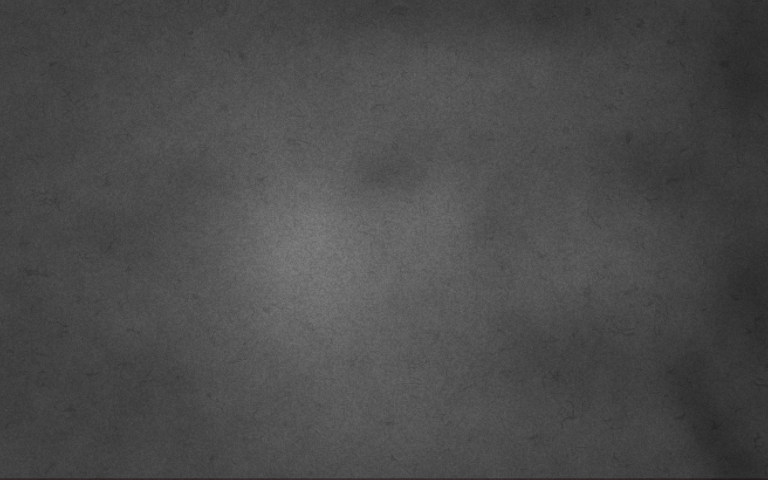
Give the GLSL for this texture, as a WebGL 2 fragment shader.

```glsl
#version 300 es
precision highp float;
// Dark grey weathered paper: a soft off-centre glow and smoky patches from
// Gaussian blobs, clouded by fractal noise, then covered with fine even
// grain, small dark scratches and pale flecks.
uniform vec2 u_resolution;
out vec4 fragColor;

float hash(vec2 p) {
    vec3 q = fract(vec3(p.xyx) * 0.1031);
    q += dot(q, q.yzx + 33.33);
    return fract((q.x + q.y) * q.z);
}

float noise(vec2 p) {
    vec2 i = floor(p), f = fract(p);
    f = f * f * (3.0 - 2.0 * f);
    return mix(mix(hash(i), hash(i + vec2(1, 0)), f.x),
               mix(hash(i + vec2(0, 1)), hash(i + vec2(1, 1)), f.x), f.y);
}

float fbm(vec2 p) {
    float sum = 0.0, amp = 0.5;
    for (int i = 0; i < 5; i++) {
        sum += amp * noise(p);
        p = mat2(1.6, 1.2, -1.2, 1.6) * p + 17.3;
        amp *= 0.5;
    }
    return sum;
}

// Soft elliptical spot
float blob(vec2 p, float x, float y, float rx, float ry) {
    vec2 d = (p - vec2(x, y)) / vec2(rx, ry);
    return exp(-dot(d, d));
}

// Soft streak along a segment
float streak(vec2 p, vec2 a, vec2 b, float width) {
    vec2 ab = b - a;
    float d = length(p - a - ab * clamp(dot(p - a, ab) / dot(ab, ab), 0.0, 1.0));
    return exp(-d * d / (width * width));
}

// Large-scale light and shade
float lighting(vec2 p) {
    float v = 0.239;
    v += 0.120 * blob(p, 0.74, 0.48, 0.56, 0.48);
    v += 0.085 * blob(p, 0.64, 0.44, 0.16, 0.19);
    v += 0.025 * blob(p, 0.62, 0.52, 0.12, 0.10);
    v += 0.040 * blob(p, 0.90, 0.56, 0.10, 0.12);
    v += 0.030 * blob(p, 1.24, 0.46, 0.20, 0.15);
    v += 0.030 * blob(p, 0.80, 0.12, 0.28, 0.12);
    v += 0.025 * blob(p, 0.42, 0.77, 0.22, 0.14);
    v += 0.025 * blob(p, 0.95, 0.83, 0.35, 0.10);
    // Smoky patches
    v -= 0.050 * blob(p, 0.81, 0.63, 0.080, 0.050);
    v -= 0.015 * blob(p, 0.90, 0.70, 0.090, 0.060);
    v -= 0.025 * blob(p, 1.03, 0.53, 0.090, 0.080);
    v -= 0.042 * blob(p, 1.36, 0.64, 0.130, 0.085);
    v -= 0.040 * blob(p, 1.15, 0.26, 0.160, 0.090);
    v -= 0.035 * blob(p, 0.29, 0.19, 0.120, 0.085);
    v -= 0.025 * blob(p, 0.40, 0.61, 0.100, 0.070);
    v -= 0.025 * blob(p, 0.27, 0.50, 0.100, 0.070);
    v -= 0.035 * blob(p, 0.78, 0.97, 0.140, 0.060);
    v -= 0.035 * blob(p, 1.15, 0.97, 0.200, 0.060);
    // Shadowed right side
    v -= 0.040 * blob(p, 1.56, 0.87, 0.130, 0.150);
    v -= 0.045 * blob(p, 1.56, 0.40, 0.080, 0.120);
    v -= 0.050 * streak(p, vec2(1.42, 0.22), vec2(1.54, 0.0), 0.060);
    return v - 0.025 * smoothstep(1.35, 1.6, p.x);
}

void main() {
    vec2 p = gl_FragCoord.xy / u_resolution.y;
    p.x *= 1.6 * u_resolution.y / u_resolution.x;

    float grey = lighting(p);
    grey += 0.030 * (fbm(p * 5.0 + 3.7) - 0.48);
    grey += 0.035 * (fbm(p * 24.0 + 11.0) - 0.48);

    // Even grain from two turned layers, fine over coarse
    mat2 turn = mat2(0.8, 0.6, -0.6, 0.8);
    float coarse = noise(turn * p * 210.0 + 23.0) - 0.5;
    float fine = noise(p * 410.0 + 41.0) - 0.5;
    grey *= 1.0 + 0.09 * coarse + 0.15 * fine;

    // Small scratches where a warped noise crosses its middle, and flecks
    float ridge = abs(noise(turn * p * 62.0 + 2.0 * noise(p * 40.0)) - 0.5);
    float patchy = smoothstep(0.62, 0.85, noise(p * 45.0 + 5.0));
    float scratch = (1.0 - smoothstep(0.02, 0.09, ridge)) * patchy;
    float fleck = smoothstep(0.88, 1.0, noise(turn * p * 200.0 + 70.0));
    grey += 0.025 * fleck - 0.030 * scratch;

    // Thin dark reddish rim along the bottom
    vec3 colour = vec3(grey);
    float rim = 1.0 - smoothstep(0.002, 0.005, p.y);
    colour = mix(colour, colour * vec3(0.75, 0.60, 0.63), rim);
    fragColor = vec4(colour, 1.0);
}
```
